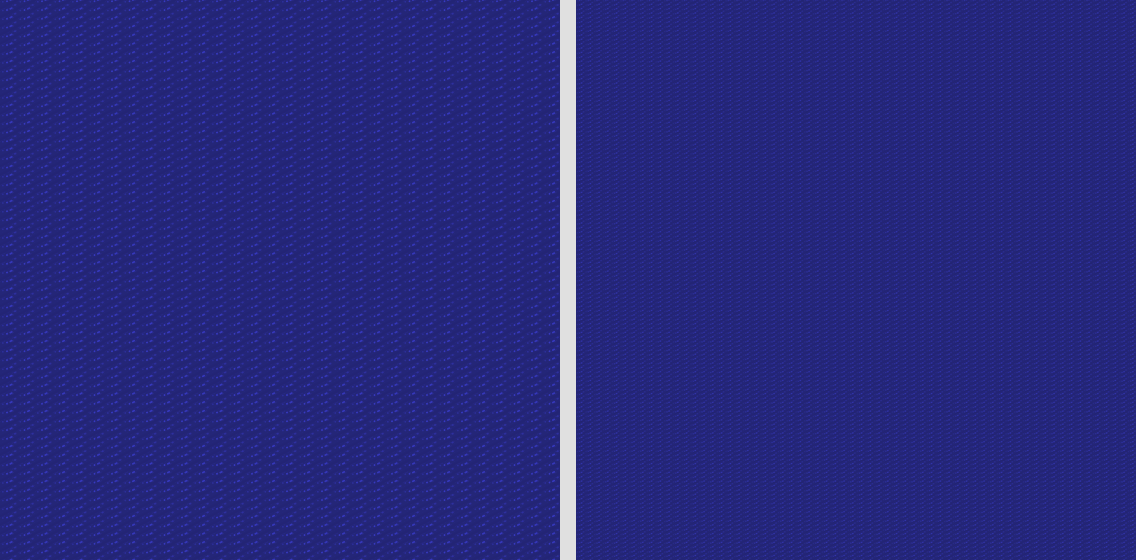
Left: one tile. Right: repeated 2 by 2.
This texture is drawn by a Shadertoy shader. Its source:

```glsl
// Deep blue woven cloth: fine slanted grooves with a bright dot and dash in every cell.

const vec2 CELLS = vec2(32.0, 64.0);  // repeats across and down
const float RISE = 32.0;              // whole rows climbed by a groove across the canvas
const float SHEAR = RISE / CELLS.x;
const float CELL_HEIGHT = CELLS.x / CELLS.y;  // in cell widths
const float FLECK_RADIUS = 0.048;
const float GROOVE_DEPTH = 0.45;
const float NAP_STRENGTH = 0.75;
const float WEAR = 0.06;              // uneven fleck strength between repeats
const float WEAR_SCALE = 16.0;
const vec2 GRAIN = vec2(6.0, 4.0);    // grain lattice inside one cell

const vec3 GROOVE_BLUE = vec3(0.132, 0.137, 0.445);
const vec3 CLOTH_BLUE = vec3(0.140, 0.148, 0.470);
const vec3 NAP_BLUE = vec3(0.160, 0.163, 0.540);
const vec3 FLECK_BLUE = vec3(0.215, 0.225, 0.760);

// Flecks: centre x, centre y, half length, strength
const int FLECK_COUNT = 4;
const vec4 FLECKS[FLECK_COUNT] = vec4[](
    vec4(0.40, 0.45, 0.000, 1.00),
    vec4(0.63, 0.40, 0.045, 0.90),
    vec4(0.86, 0.56, 0.010, 0.45),
    vec4(0.16, 0.64, 0.000, 0.45));

vec2 gradientAt(vec2 lattice, vec2 period) {
    vec2 q = mod(lattice, period);
    float h = fract(sin(dot(q, vec2(127.1, 311.7))) * 4375.85);
    float angle = 6.28318 * h;
    return vec2(cos(angle), sin(angle));
}

// Gradient noise that wraps after a whole period
float gradientNoise(vec2 p, vec2 period) {
    vec2 i = floor(p), f = fract(p);
    vec2 u = f * f * f * (f * (f * 6.0 - 15.0) + 10.0);
    vec2 e = vec2(1.0, 0.0);
    float a = dot(gradientAt(i, period), f);
    float b = dot(gradientAt(i + e.xy, period), f - e.xy);
    float c = dot(gradientAt(i + e.yx, period), f - e.yx);
    float d = dot(gradientAt(i + e.xx, period), f - e.xx);
    return mix(mix(a, b, u.x), mix(c, d, u.x), u.y);
}

// Distance, in cell widths, to a short stroke in the wrapped, sheared cell
float strokeDistance(vec2 cell, vec2 centre, float halfLength) {
    vec2 d = fract(cell - centre + 0.5) - 0.5;
    d.y = (d.y + SHEAR * d.x) * CELL_HEIGHT;
    vec2 along = normalize(vec2(1.0, SHEAR * CELL_HEIGHT));
    return length(d - along * clamp(dot(d, along), -halfLength, halfLength));
}

void mainImage(out vec4 fragColor, in vec2 fragCoord) {
    vec2 uv = fragCoord / iResolution.xy;
    vec2 cell = vec2(uv.x * CELLS.x, uv.y * CELLS.y - uv.x * RISE);
    float soft = max(CELLS.x / min(iResolution.x, iResolution.y), 0.02) * 0.6;

    // Cloth, with a dark groove along each row
    float grooveDistance = abs(fract(cell.y + 0.5) - 0.5);
    float groove = 1.0 - smoothstep(0.05, 0.28, grooveDistance);
    vec3 color = mix(CLOTH_BLUE, GROOVE_BLUE, groove * GROOVE_DEPTH);

    // Lighter nap between the grooves
    float grain = gradientNoise(cell * GRAIN, GRAIN);
    float nap = smoothstep(0.06, 0.32, grain) * (1.0 - groove);
    color = mix(color, NAP_BLUE, nap * NAP_STRENGTH);

    // Bright flecks
    float glow = 0.0;
    for (int i = 0; i < FLECK_COUNT; i++) {
        vec4 fleck = FLECKS[i];
        float d = strokeDistance(cell, fleck.xy, fleck.z);
        float cover = 1.0 - smoothstep(FLECK_RADIUS - soft, FLECK_RADIUS + soft, d);
        glow = max(glow, cover * fleck.w);
    }
    float wear = gradientNoise(uv * WEAR_SCALE, vec2(WEAR_SCALE));
    color = mix(color, FLECK_BLUE, clamp(glow * (1.0 + WEAR * wear), 0.0, 1.0));

    fragColor = vec4(color, 1.0);
}
```
